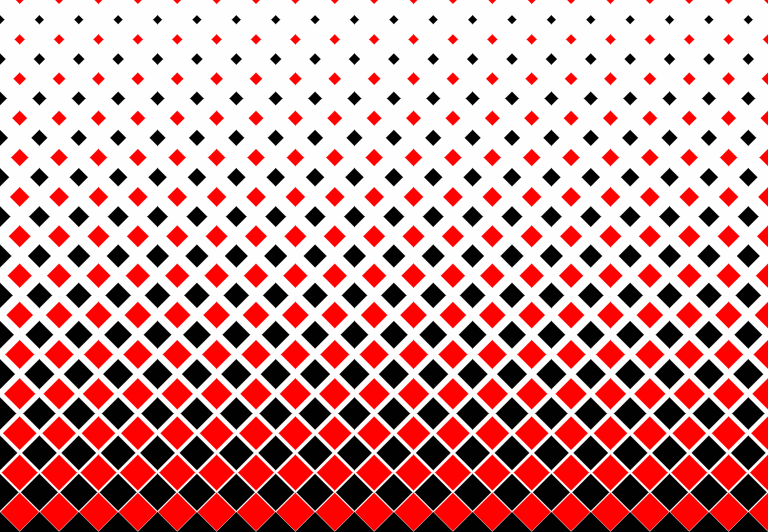
Reproduce this pattern procedurally as a Shadertoy shader.

```glsl
// Halftone fade of staggered red and black diamonds growing down a white ground.
#define COLUMNS 19.5      // diamonds across the width
#define TOP_RADIUS 0.2    // half diagonal at the top, in row steps
#define GROWTH 0.0297     // added half diagonal per row
#define SOFTNESS 1.0      // edge blur in output pixels
#define PAPER vec3(0.998)
#define RED vec3(1.0, 0.004, 0.004)
#define BLACK vec3(0.004)

// Signed taxicab distance to the nearest diamond of one row.
float diamondRow(vec2 p, float row, float stagger) {
    float dx = abs(mod(p.x - stagger + 1.0, 2.0) - 1.0);
    float dy = abs(p.y - row);
    return dx + dy - (TOP_RADIUS + GROWTH * row);
}

void mainImage(out vec4 fragColor, in vec2 fragCoord) {
    // Row steps: x from the left edge, y down from the top edge.
    float stepsPerPixel = 2.0 * COLUMNS / iResolution.x;
    vec2 p = vec2(fragCoord.x, iResolution.y - fragCoord.y) * stepsPerPixel;
    float edge = SOFTNESS * stepsPerPixel;

    // Only the rows just above and below can cover this point.
    vec3 color = PAPER;
    for (int i = 0; i < 2; i++) {
        float row = floor(p.y) + float(i);
        float isRed = 1.0 - mod(row, 2.0);
        float d = diamondRow(p, row, isRed);
        float coverage = 1.0 - smoothstep(-edge, edge, d);
        color = mix(color, mix(BLACK, RED, isRed), coverage);
    }
    fragColor = vec4(color, 1.0);
}
```
